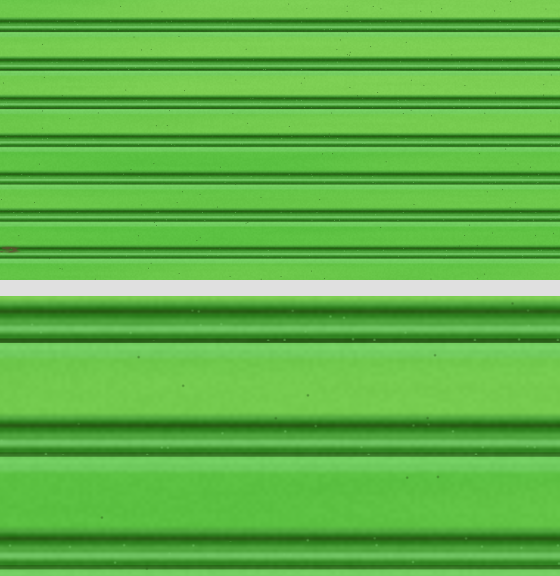
Top, the full canvas; bottom, a detail of the centre.
Write a WebGL 2 fragment shader that draws this texture.

```glsl
#version 300 es
precision highp float;
// Green corrugated shutter: horizontal slats, each a flat panel with a pale upper lip,
// a shaded groove and a rounded bead. One vertical profile is repeated with fract;
// row tint, value noise, flecks and a small rust stain add the wear.
#define SLATS 7.413        // repeats over the canvas height
#define OFFSET 3.87        // phase of the repeats, counted from the top
#define TAPER 0.005        // slats get slightly narrower downwards
#define LIP_END 0.15       // end of the pale lip, as a fraction of a slat
#define GROOVE 0.745       // centre of the dark groove
#define BEAD 0.895         // centre of the bead highlight
#define SEAM_WIDTH 0.019   // half width of the seam between slats
#define GRAIN 0.022        // strength of the fine grain
#define FLECK_CELLS 110.0  // fleck cells per canvas height
#define FLECK_SHARE 0.022  // share of cells with a fleck

uniform vec2 u_resolution;
out vec4 fragColor;

const vec3 WARM_GREEN = vec3(0.49, 0.81, 0.325);
const vec3 COOL_GREEN = vec3(0.355, 0.755, 0.255);
const vec3 LIP_GREEN = vec3(0.45, 0.80, 0.39);
const vec3 MID_GREEN = vec3(0.31, 0.645, 0.24);
const vec3 SHADE_GREEN = vec3(0.17, 0.49, 0.11);
const vec3 DEEP_GREEN = vec3(0.155, 0.36, 0.08);
const vec3 SHINE = vec3(0.46, 0.79, 0.41);
const vec3 RUST = vec3(0.37, 0.31, 0.19);

float hash(vec2 p) {
    vec3 q = fract(p.xyx * 0.1031);
    q += dot(q, q.yzx + 33.33);
    return fract((q.x + q.y) * q.z);
}

float noise(vec2 p) {
    vec2 i = floor(p), f = fract(p);
    f = f * f * (3.0 - 2.0 * f);
    return mix(mix(hash(i), hash(i + vec2(1, 0)), f.x),
               mix(hash(i + vec2(0, 1)), hash(i + vec2(1, 1)), f.x), f.y);
}

// Soft stripe around a centre line
float stripe(float x, float center, float halfWidth, float soft) {
    return 1.0 - smoothstep(halfWidth - soft, halfWidth + soft, abs(x - center));
}

// Panel tint: upper rows are warm, lower rows cooler and alternating
vec3 panelColor(float row, float across, float f) {
    float lower = smoothstep(2.5, 4.0, row);
    float warmth = mix(0.85, 0.08, lower) + 0.3 * lower * mod(row, 2.0);
    warmth += 0.45 * (noise(vec2(across * 2.5, row * 7.3)) - 0.5);
    warmth += 0.2 * smoothstep(0.0, 1.0, across) - 0.12;
    warmth += 0.15 * (smoothstep(0.15, 0.4, f) - 0.5);
    return mix(COOL_GREEN, WARM_GREEN, clamp(warmth, 0.0, 1.0));
}

// Vertical profile of one slat; f runs from 0 at its top to 1
vec3 slatColor(float f, float row, float across, float aa) {
    vec3 panel = panelColor(row, across, f);
    vec3 lip = mix(LIP_GREEN, panel, 0.2) + 0.025 * stripe(f, 0.06, 0.02, 0.02);
    vec3 color = mix(lip, panel, smoothstep(LIP_END - 0.03, LIP_END + 0.03, f));
    color = mix(MID_GREEN, color, smoothstep(0.0, 0.02 + aa, f));

    // Panel bends into the groove, then the bead rises out of it
    color = mix(color, MID_GREEN, smoothstep(0.62, 0.69, f));
    color = mix(color, SHADE_GREEN, smoothstep(0.675, 0.72, f));
    color = mix(color, DEEP_GREEN, stripe(f, GROOVE, 0.018, 0.014 + aa * 0.5));
    color = mix(color, MID_GREEN, smoothstep(0.775, 0.835, f));
    color = mix(color, SHINE, 0.85 * stripe(f, BEAD, 0.025, 0.02));
    color = mix(color, SHADE_GREEN, 0.85 * smoothstep(0.925, 0.96, f) * (1.0 - smoothstep(0.985, 1.0, f)));
    return color;
}

void main() {
    vec2 p = gl_FragCoord.xy / u_resolution.y;
    float across = gl_FragCoord.x / u_resolution.x;
    float t = (1.0 - p.y) * SLATS - OFFSET;
    float s = t + TAPER * t * t + 4.0;
    float aa = SLATS / u_resolution.y;
    float row = floor(s), f = fract(s);
    vec3 color = slatColor(f, row, across, aa);

    // Dark seam, fainter on the lower slats
    float seamRow = floor(s + 0.5);
    float seamDepth = mix(0.95, 0.62, smoothstep(3.0, 4.0, seamRow));
    seamDepth *= 0.88 + 0.12 * noise(vec2(across * 30.0, seamRow * 9.1));
    color = mix(color, DEEP_GREEN * 0.9, seamDepth * stripe(s, seamRow, SEAM_WIDTH, aa * 0.6));

    // Fine grain and faint streaks along the slats
    color += GRAIN * (noise(p * 190.0) - 0.5);
    color += 0.012 * (noise(vec2(across * 7.0, p.y * 90.0)) - 0.5);

    // Tiny flecks: pale dust around the bead, dark grit on the panel
    vec2 cell = floor(p * FLECK_CELLS);
    vec2 jitter = 0.3 + 0.4 * vec2(hash(cell + 17.0), hash(cell + 53.0));
    float onBead = smoothstep(0.68, 0.78, f);
    float present = step(1.0 - FLECK_SHARE * mix(0.35, 2.5, onBead), hash(cell + 5.0));
    float soft = FLECK_CELLS / u_resolution.y;
    float fleck = 1.0 - smoothstep(0.0, 0.22 + soft * 0.5, length(fract(p * FLECK_CELLS) - jitter));
    color = mix(color, mix(DEEP_GREEN, SHINE, onBead), 0.5 * present * fleck);

    // Rust stain in a groove at the lower left
    float stain = 1.0 - smoothstep(0.4, 1.0, length((p - vec2(0.03, 0.108)) / vec2(0.06, 0.015)));
    stain *= smoothstep(0.3, 0.65, noise(p * vec2(75.0, 120.0)));
    color = mix(color, RUST, 0.8 * stain);

    fragColor = vec4(clamp(color, 0.0, 1.0), 1.0);
}
```
